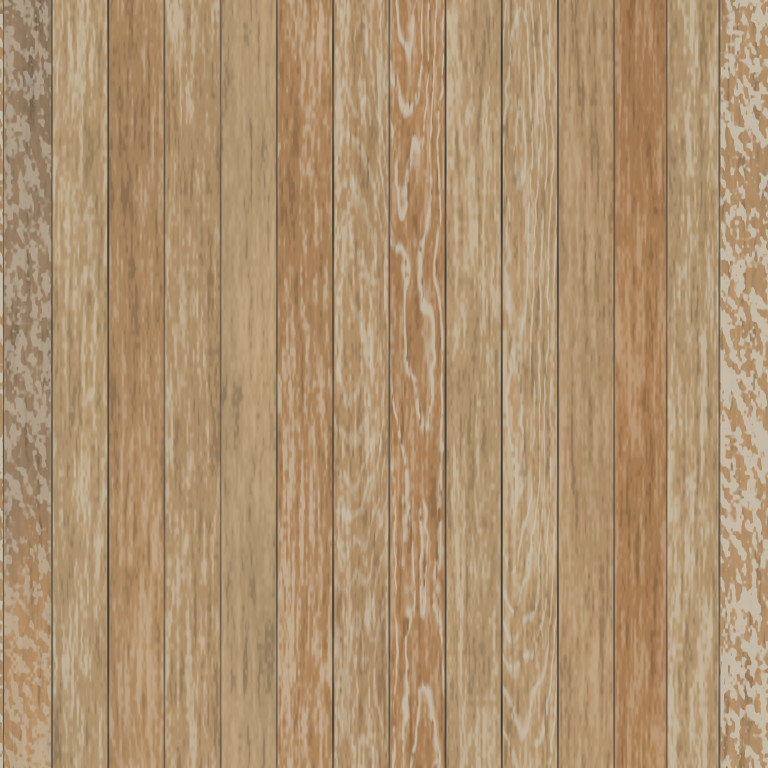
This texture is drawn by a Shadertoy shader. Its source:

```glsl
#define BOARD_COUNT 14
#define BOARD_WIDTH 0.0732
#define SEAM_HALF_WIDTH 0.0011
#define RINGS_PER_BOARD 9.0
#define GRAIN_CONTRAST 0.20
#define PALE_OAK vec3(0.700, 0.598, 0.455)
#define WARM_OAK vec3(0.655, 0.485, 0.325)
#define GREY_STAIN vec3(0.520, 0.445, 0.365)
#define LIME_WASH vec3(0.785, 0.750, 0.680)
#define SEAM_COLOR vec3(0.250, 0.215, 0.170)

// Per board: warmth, lime amount, figure (0 straight, 1 cathedral, -1 flecked)
const vec3 BOARDS[BOARD_COUNT] = vec3[](
    vec3(0.55, 0.45, -1.0), vec3(0.12, 0.55, 0.0), vec3(0.55, 0.32, 0.0),
    vec3(0.25, 0.50, 0.0), vec3(0.08, 0.12, 0.3), vec3(0.75, 0.50, 0.0),
    vec3(0.35, 0.75, 0.5), vec3(0.85, 0.75, 1.0), vec3(0.15, 0.50, 0.0),
    vec3(0.25, 0.75, 0.8), vec3(0.30, 0.22, 0.0), vec3(0.95, 0.28, 0.0),
    vec3(0.15, 0.60, 0.1), vec3(0.45, 0.95, -1.0));

float hash(vec2 p) {
    vec3 q = fract(p.xyx * 0.1031);
    q += dot(q, q.yzx + 33.33);
    return fract((q.x + q.y) * q.z);
}

float noise(vec2 p) {
    vec2 i = floor(p), f = fract(p);
    f = f * f * (3.0 - 2.0 * f);
    return mix(mix(hash(i), hash(i + vec2(1, 0)), f.x),
               mix(hash(i + vec2(0, 1)), hash(i + vec2(1, 1)), f.x), f.y);
}

// Left edge of board i; the outer boards are a little narrower
float boardEdge(float i) {
    return 0.0677 + BOARD_WIDTH * (i - 1.0)
         - 0.0047 * max(i - 11.0, 0.0) + 0.0094 * max(1.0 - i, 0.0);
}

// Cathedral arches: contours of a wavering cone cut lengthwise
float cathedral(float u, float y, float id) {
    float center = 0.5 + 0.6 * (noise(vec2(id * 5.0, y * 1.5)) - 0.5);
    float height = 1.3 * noise(vec2(id * 3.0 + 50.0, y * 2.3));
    float radius = length(vec2(u - center, height))
                 + 0.10 * noise(vec2(u * 5.0, y * 12.0))
                 + 0.03 * noise(vec2(u * 9.0, y * 60.0));
    float ridge = abs(fract(radius * RINGS_PER_BOARD) - 0.5) * 2.0;
    return smoothstep(0.50, 0.95, ridge);
}

void mainImage(out vec4 fragColor, in vec2 fragCoord) {
    vec2 p = fragCoord / iResolution.xy;
    if (p.x < boardEdge(0.0)) p.x += 1.0;

    // Board lookup
    float id = 0.0;
    for (int i = 1; i < BOARD_COUNT; i++) id += step(boardEdge(float(i)), p.x);
    float left = boardEdge(id), right = boardEdge(id + 1.0);
    float u = (p.x - left) / (right - left);
    float y = p.y + id * 7.3;
    vec3 board = BOARDS[int(id)];
    float arched = max(board.z, 0.0), flecked = max(-board.z, 0.0);

    // Straight grain at three scales, gently bent along the board
    float x = p.x + 0.007 * (noise(vec2(u * 2.0 + id * 9.0, y * 4.0)) - 0.5);
    float streak = noise(vec2(x * 170.0, y * 9.0));
    float pores = noise(vec2(x * 330.0, y * 32.0));
    float ticks = noise(vec2(x * 400.0, y * 120.0));
    float grain = 0.40 * streak + 0.35 * pores + 0.25 * ticks;
    float patches = noise(vec2(u * 1.5 + id * 4.0, y * 3.5));

    // Bare wood with broad tone drift
    vec3 color = mix(PALE_OAK, WARM_OAK, board.x);
    float stain = flecked * (1.0 - board.y) * smoothstep(0.25, 0.55, p.y + 0.2 * patches);
    color = mix(color, GREY_STAIN, stain * 1.3);
    color *= 1.0 + 0.09 * (patches - 0.5) + GRAIN_CONTRAST * (grain - 0.5);
    color *= 1.0 - 0.10 * smoothstep(0.42, 0.20, grain);

    // Lime caught in pores, arches or flecks
    float straightLime = smoothstep(0.46, 0.76, grain + 0.12 * (patches - 0.5));
    float archLime = cathedral(u, y, id) * smoothstep(0.10, 0.55, 0.6 * pores + 0.4 * ticks);
    float fleck = 0.6 * noise(vec2(x * 150.0, y * 75.0 + u * 5.0))
                + 0.4 * noise(vec2(x * 310.0, y * 190.0));
    float fleckLime = smoothstep(0.42, 0.66, fleck + 0.15 * (patches - 0.5));
    float lime = mix(straightLime, max(archLime, 0.45 * straightLime), arched);
    lime = mix(lime, fleckLime, flecked);
    color = mix(color, LIME_WASH, clamp(lime * board.y * 1.15, 0.0, 0.9));

    // Dark seams of uneven strength, with a pale worn arris beside them
    float seamId = mod(id + step(0.5, u), float(BOARD_COUNT));
    float seamDistance = min(p.x - left, right - p.x);
    float strength = mix(0.60, 1.0, hash(vec2(seamId, 17.0)));
    float wear = noise(vec2(seamId * 8.0, p.y * 14.0));
    float halfWidth = SEAM_HALF_WIDTH * (0.65 + 0.4 * strength + 0.25 * wear);
    float blur = 0.6 / iResolution.x + 0.0003;
    float seam = 1.0 - smoothstep(halfWidth - blur, halfWidth + blur, seamDistance);
    float arris = 1.0 - smoothstep(halfWidth, halfWidth + 0.0022, seamDistance);
    color = mix(color, LIME_WASH, 0.35 * arris * wear);
    color = mix(color, SEAM_COLOR, seam * strength * (0.75 + 0.25 * wear));

    fragColor = vec4(color, 1.0);
}
```
